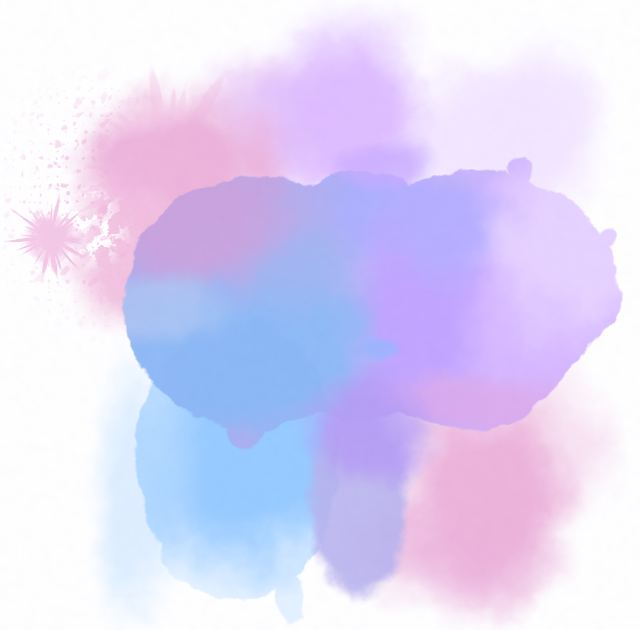
A Shadertoy shader for this background:

```glsl
// Overlapping watercolour washes on white paper: soft pigment clouds, a crisp-edged
// central stain, a blue run-off below and a pink splatter at the left.
// Ellipses are roughened by gradient noise and layered as translucent paint.

#define PAPER vec3(0.995, 0.995, 1.0)
#define BLUE vec3(0.57, 0.78, 1.0)
#define PINK vec3(0.92, 0.69, 0.85)
#define LILAC vec3(0.865, 0.73, 1.0)
#define VIOLET vec3(0.745, 0.63, 1.0)
#define SOFTNESS 0.5    // width of a wash's fading rim
#define ROUGHNESS 0.65  // how far noise breaks up a wash
#define EDGE_WOBBLE 0.022
#define WARP 0.035

vec2 hash2(vec2 p) {
    vec3 h = fract(p.xyx * vec3(0.1031, 0.1030, 0.0973));
    h += dot(h, h.yzx + 33.33);
    return fract((h.xx + h.yz) * h.zy);
}

float corner(vec2 cell, vec2 f, vec2 o) {
    return dot(hash2(cell + o) * 2.0 - 1.0, f - o);
}

float gradientNoise(vec2 p) {
    vec2 i = floor(p), f = p - i;
    vec2 u = f * f * f * (f * (f * 6.0 - 15.0) + 10.0);
    vec2 e = vec2(1, 0);
    return mix(mix(corner(i, f, e.yy), corner(i, f, e.xy), u.x),
               mix(corner(i, f, e.yx), corner(i, f, e.xx), u.x), u.y);
}

float fbm(vec2 p) {
    float sum = 0.0, amp = 0.6;
    for (int k = 0; k < 5; k++) {
        sum += amp * gradientNoise(p);
        p = mat2(1.6, 1.2, -1.2, 1.6) * p + 17.3;
        amp *= 0.55;
    }
    return sum;
}

float ellipse(vec2 p, vec2 c, vec2 r) {
    return (length((p - c) / r) - 1.0) * min(r.x, r.y);
}

// Translucent cloud of pigment, half strength at radius r
void wash(inout vec3 col, vec2 p, vec2 c, vec2 r, vec3 tint, float strength) {
    float d = length((p - c) / r) + ROUGHNESS * fbm(p * 9.0 + c * 41.0);
    col = mix(col, tint, strength * (1.0 - smoothstep(1.0 - SOFTNESS, 1.0 + SOFTNESS, d)));
}

// Star of uneven rays thrown out from a centre
float burst(vec2 p, vec2 c, float radius, float reach) {
    vec2 v = p - c;
    float ray = max(gradientNoise(normalize(v + 1e-5) * 7.0 + c * 50.0), 0.0);
    return 1.0 - smoothstep(-0.012, 0.012, length(v) - radius - reach * ray + 0.03 * fbm(p * 30.0));
}

// Scattered droplets, one per cell at three scales
float droplets(vec2 p) {
    float cover = 0.0;
    for (float s = 28.0; s < 90.0; s *= 1.6) {
        vec2 g = p * s + 0.6 * fbm(p * 40.0), id = floor(g);
        vec2 rnd = hash2(id + s);
        float d = length(g - id - 0.3 - 0.4 * rnd) - 0.32 * rnd.x * rnd.y;
        cover = max(cover, 1.0 - smoothstep(-0.08, 0.08, d));
    }
    return cover;
}

// Outline of the central stain: three lobes, a slanted side and small drips
float stainDistance(vec2 p) {
    float d = min(ellipse(p, vec2(0.405, 0.52), vec2(0.21, 0.20)),
                  ellipse(p, vec2(0.57, 0.53), vec2(0.20, 0.195)));
    d = min(d, ellipse(p, vec2(0.75, 0.524), vec2(0.235, 0.205)));
    d = max(d, dot(p, vec2(0.756, -0.659)) - 0.411);
    d = min(d, ellipse(p, vec2(0.827, 0.724), vec2(0.018, 0.026)));
    d = min(d, ellipse(p, vec2(0.965, 0.625), vec2(0.013)));
    return min(d, ellipse(p, vec2(0.39, 0.315), vec2(0.025, 0.03)));
}

// Pigments mingling inside the central stain
vec3 stainColour(vec2 p) {
    vec3 c = vec3(0.68, 0.68, 0.94);
    wash(c, p, vec2(0.31, 0.66), vec2(0.14, 0.12), vec3(0.79, 0.63, 0.86), 0.9);
    wash(c, p, vec2(0.50, 0.51), vec2(0.13, 0.10), vec3(0.60, 0.71, 0.95), 0.8);
    wash(c, p, vec2(0.37, 0.42), vec2(0.23, 0.12), vec3(0.54, 0.72, 0.96), 0.95);
    wash(c, p, vec2(0.26, 0.51), vec2(0.09, 0.05), vec3(0.67, 0.77, 0.95), 0.8);
    wash(c, p, vec2(0.85, 0.52), vec2(0.23, 0.30), vec3(0.83, 0.71, 1.0), 1.0);
    wash(c, p, vec2(0.61, 0.67), vec2(0.09, 0.08), vec3(0.66, 0.68, 1.0), 0.8);
    wash(c, p, vec2(0.67, 0.48), vec2(0.085, 0.16), VIOLET, 0.95);
    wash(c, p, vec2(0.71, 0.64), vec2(0.09, 0.08), vec3(0.70, 0.67, 1.0), 0.9);
    wash(c, p, vec2(0.91, 0.62), vec2(0.12, 0.14), vec3(0.90, 0.82, 1.0), 0.95);
    wash(c, p, vec2(0.75, 0.36), vec2(0.13, 0.045), vec3(0.86, 0.66, 0.92), 0.8);
    wash(c, p, vec2(0.60, 0.45), vec2(0.025, 0.014), vec3(0.57, 0.71, 1.0), 0.7);
    return c;
}

void mainImage(out vec4 fragColor, in vec2 fragCoord) {
    vec2 p = fragCoord / iResolution.y;
    float aa = 1.5 / iResolution.y;
    vec2 q = p + WARP * vec2(fbm(p * 6.0), fbm(p * 6.0 + 53.0));
    float rim = EDGE_WOBBLE * fbm(p * 17.0);
    vec3 col = PAPER;

    // Upper clouds
    wash(col, q, vec2(0.76, 0.78), vec2(0.14, 0.10), vec3(0.945, 0.895, 1.0), 0.95);
    wash(col, q, vec2(0.86, 0.79), vec2(0.09, 0.12), vec3(0.945, 0.895, 1.0), 0.9);
    wash(col, q, vec2(0.55, 0.91), vec2(0.10, 0.07), LILAC, 0.3);
    wash(col, q, vec2(0.43, 0.81), vec2(0.11, 0.09), vec3(0.90, 0.76, 0.96), 0.8);
    wash(col, q, vec2(0.54, 0.81), vec2(0.11, 0.11), LILAC, 0.95);

    // Pink splatter
    wash(col, q, vec2(0.29, 0.74), vec2(0.14, 0.10), PINK, 0.95);
    wash(col, q, vec2(0.20, 0.60), vec2(0.075, 0.11), vec3(0.94, 0.74, 0.87), 0.9);
    float holes = smoothstep(0.0, 0.1, fbm(p * 38.0)) * (1.0 - smoothstep(0.03, 0.08, length(p - vec2(0.14, 0.64))));
    col = mix(col, PAPER, holes);
    float nearSplat = 1.0 - smoothstep(0.04, 0.20, length((p - vec2(0.15, 0.68)) * vec2(1.0, 0.8)));
    float splat = max(0.75 * burst(p, vec2(0.08, 0.623), 0.032, 0.10), 0.6 * droplets(p) * nearSplat);
    splat = max(splat, 0.3 * burst(p, vec2(0.27, 0.73), 0.10, 0.16));
    col = mix(col, min(col, PINK + 0.02), splat);

    // Lower clouds and blue run-off
    wash(col, q, vec2(0.84, 0.29), vec2(0.12, 0.11), vec3(0.95, 0.82, 0.92), 0.6);
    wash(col, q, vec2(0.72, 0.12), vec2(0.15, 0.08), vec3(0.94, 0.79, 0.91), 0.85);
    wash(col, q, vec2(0.76, 0.21), vec2(0.12, 0.14), PINK, 0.95);
    wash(col, q, vec2(0.22, 0.22), vec2(0.06, 0.17), BLUE, 0.3);
    float run = min(ellipse(p, vec2(0.377, 0.27), vec2(0.16, 0.225)),
                    ellipse(p, vec2(0.459, 0.05), vec2(0.025, 0.037))) + rim;
    float wet = mix(0.25, 0.95, smoothstep(0.05, 0.20, q.y + 0.08 * fbm(p * 9.0)));
    wet *= mix(0.6, 1.0, smoothstep(0.23, 0.34, q.x));
    col = mix(col, BLUE, wet * (1.0 - smoothstep(-aa, aa, run)));
    float fold = ellipse(p, vec2(0.569, 0.206), vec2(0.08, 0.155)) + rim;
    col = mix(col, vec3(0.72, 0.70, 0.93), 0.9 * (1.0 - smoothstep(-0.015, 0.008, fold)));

    // Central stain, then glazes that dissolve parts of its rim
    col = mix(col, stainColour(q), 0.97 * (1.0 - smoothstep(-aa, aa, stainDistance(p) + rim)));
    wash(col, q, vec2(0.59, 0.32), vec2(0.085, 0.075), vec3(0.71, 0.61, 0.96), 0.85);
    wash(col, q, vec2(0.61, 0.74), vec2(0.07, 0.035), vec3(0.78, 0.67, 1.0), 0.75);
    fragColor = vec4(col + 0.012 * fbm(p * 50.0), 1.0);
}
```
